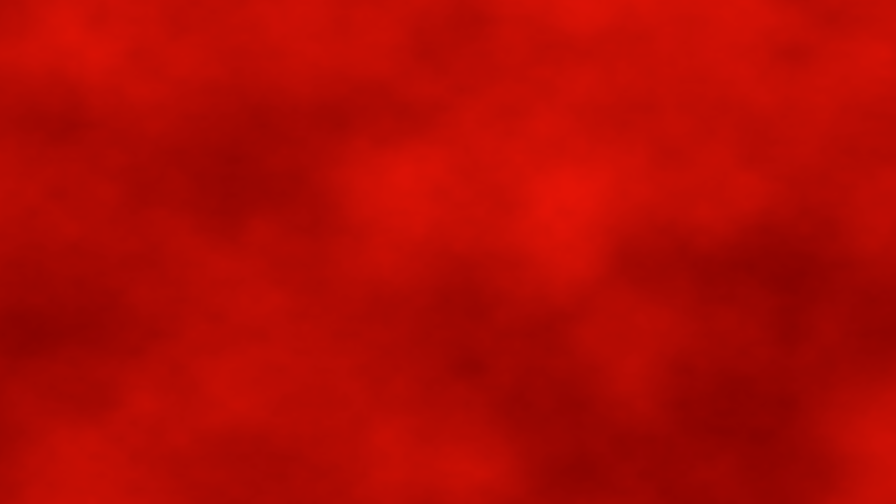
A WebGL 1 fragment shader for this texture:

```glsl
precision highp float;
uniform vec2 u_resolution;

float hash(vec2 cell) {
  return fract(sin(dot(cell, vec2(127.1, 311.7))) * 43758.5453);
}

// Smoothly blended random values on a square lattice
float valueNoise(vec2 p) {
  vec2 cell = floor(p);
  vec2 f = fract(p);
  vec2 blend = f * f * (3.0 - 2.0 * f);
  float low = mix(hash(cell), hash(cell + vec2(1.0, 0.0)), blend.x);
  float high = mix(hash(cell + vec2(0.0, 1.0)), hash(cell + 1.0), blend.x);
  return mix(low, high, blend.y);
}

// Six octaves of noise centred on zero
float cloudField(vec2 p) {
  float sum = 0.0;
  float amplitude = 0.5;
  for (int octave = 0; octave < 6; octave++) {
    sum += amplitude * (valueNoise(p) - 0.5);
    p = p * 2.0 + vec2(17.3, 9.1);
    amplitude *= 0.5;
  }
  return sum;
}

void main() {
  // Height is one unit; clouds are slightly wider than tall
  vec2 p = gl_FragCoord.xy / u_resolution.y;
  float cloud = cloudField(p * vec2(3.1, 3.6) + vec2(5.4, 2.7));

  // Deep red shadows to bright scarlet
  vec3 midRed = vec3(0.69, 0.04, 0.012);
  vec3 redRange = vec3(0.53, 0.1, 0.032);
  gl_FragColor = vec4(max(midRed + redRange * cloud, 0.0), 1.0);
}
```
